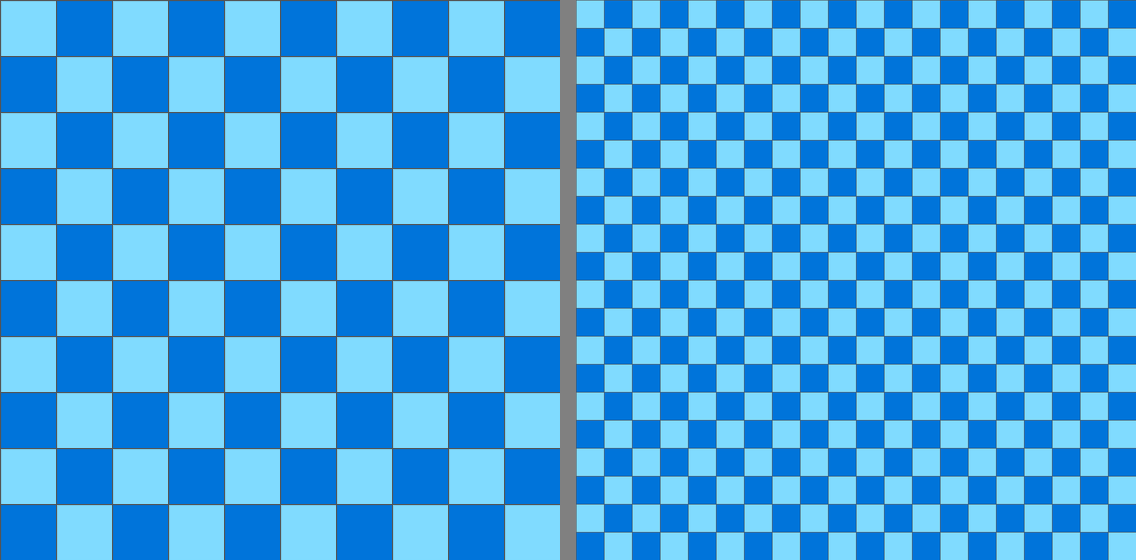
Left, the tile; right, the same tile 2 across and 2 down.
Give the GLSL for this pattern, as a WebGL 2 fragment shader.

```glsl
#version 300 es
precision highp float;
// Two-tone blue checkerboard of 10 by 10 squares, ruled with thin grey lines.
// Cell parity picks the square colour; exact pixel coverage smooths the lines,
// which run along the left and top side of every square. Tiles seamlessly.

uniform vec2 u_resolution;
out vec4 fragColor;

const float CELLS = 10.0;        // squares across and down (even, so parity wraps)
const float LINE_WIDTH = 0.02;   // in units of one square
const vec3 DARK_BLUE = vec3(0.0, 0.455, 0.855);
const vec3 LIGHT_BLUE = vec3(0.5, 0.86, 1.0);
const vec3 LINE_GREY = vec3(0.33);

// 0 on even cells, 1 on odd cells
float checker(vec2 p) {
    vec2 cell = floor(p);
    return mod(cell.x + cell.y, 2.0);
}

// Share of a pixel covered by lines centred on whole numbers, per axis
vec2 lineCoverage(vec2 p, float width, vec2 pixel) {
    vec2 dist = abs(fract(p + 0.5) - 0.5);
    vec2 overlap = (0.5 * (width + pixel) - dist) / pixel;
    return clamp(overlap, vec2(0.0), min(vec2(1.0), width / pixel));
}

void main() {
    // Grid coordinates counted from the top left corner
    vec2 uv = gl_FragCoord.xy / u_resolution;
    vec2 grid = vec2(uv.x, 1.0 - uv.y) * CELLS;
    vec2 pixel = CELLS / u_resolution;

    // Shift by half a line so that each line starts at its square's edge
    vec2 p = grid - 0.5 * LINE_WIDTH;

    // Squares, then the ruling on top
    vec3 color = mix(LIGHT_BLUE, DARK_BLUE, checker(p));
    vec2 lines = lineCoverage(p, LINE_WIDTH, pixel);
    color = mix(color, LINE_GREY, max(lines.x, lines.y));

    fragColor = vec4(color, 1.0);
}
```
